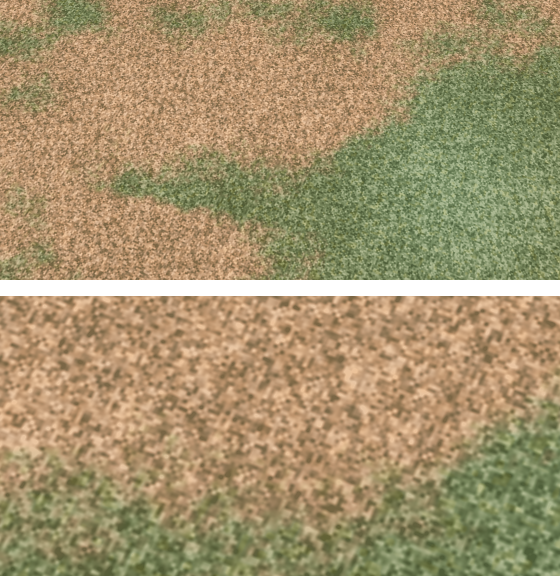
Top, the full canvas; bottom, a detail of the centre.
Reproduce this texture procedurally as a Shadertoy shader.

```glsl
#define GRAIN_SCALE 165.0
#define GRAIN_CONTRAST 1.4
#define MOTTLE 0.3
#define EDGE_RAGGED 0.26
#define EDGE_SOFT 0.08
#define EDGE_MIX 0.07
#define PERSPECTIVE 0.22
#define PATCH_COUNT 10

const vec3 STRAW_DARK = vec3(0.48, 0.40, 0.27);
const vec3 STRAW_MID = vec3(0.735, 0.58, 0.435);
const vec3 STRAW_LIGHT = vec3(0.92, 0.77, 0.62);
const vec3 GRASS_DARK = vec3(0.32, 0.36, 0.21);
const vec3 GRASS_MID = vec3(0.48, 0.525, 0.355);
const vec3 GRASS_LIGHT = vec3(0.69, 0.71, 0.55);

float hash(vec2 p) {
    return fract(sin(dot(p, vec2(12.9898, 78.233))) * 43758.5453);
}

float noise(vec2 p) {
    vec2 i = floor(p), f = fract(p);
    f = f * f * (3.0 - 2.0 * f);
    return mix(mix(hash(i), hash(i + vec2(1, 0)), f.x),
               mix(hash(i + vec2(0, 1)), hash(i + vec2(1, 1)), f.x), f.y);
}

float fbm(vec2 p) {
    float sum = 0.0, amp = 0.5;
    for (int i = 0; i < 5; i++) {
        sum += amp * noise(p);
        p = mat2(1.6, 1.2, -1.2, 1.6) * p + 7.3;
        amp *= 0.5;
    }
    return sum;
}

// Three-stop colour ramp
vec3 ramp(vec3 dark, vec3 mid, vec3 light, float t) {
    t = clamp(t, 0.0, 1.0);
    return t < 0.5 ? mix(dark, mid, t * 2.0) : mix(mid, light, t * 2.0 - 1.0);
}

// Positive inside the large living area
float lawnField(vec2 p) {
    float lobe = 0.05 * exp(-20.0 * (p.x - 0.53) * (p.x - 0.53));
    float top = 0.41 + 0.42 * smoothstep(1.05, 1.75, p.x) + lobe;
    float left = 0.95 - 0.6 * smoothstep(0.14, 0.35, p.y);
    return min(top - p.y, 0.7 * (p.x - left));
}

// Positive inside small surviving tufts, scattered along the top and left
float tuftField(vec2 p) {
    float field = -1.0;
    for (int i = 0; i < PATCH_COUNT; i++) {
        float k = float(i);
        vec2 jitter = vec2(hash(vec2(k, 3.1)), hash(vec2(k, 8.7))) - 0.5;
        vec2 center = i < 7 ? vec2(0.02 + 0.3 * k, 0.87) : vec2(0.03, 0.13 + 0.23 * (k - 7.0));
        center += jitter * vec2(0.14, 0.22);
        float radius = mix(0.035, 0.085, hash(vec2(k, 5.3)));
        field = max(field, radius - length((p - center) * vec2(0.65, 1.2)));
    }
    return field;
}

void mainImage(out vec4 fragColor, in vec2 fragCoord) {
    vec2 p = fragCoord / iResolution.y;

    // Fine blades, shrinking with distance
    vec2 ground = vec2(p.x - 1.0, p.y) / (1.0 - PERSPECTIVE * p.y);
    vec2 g = mat2(0.92, 0.39, -0.39, 0.92) * ground * GRAIN_SCALE;
    float fine = noise(g + 300.0);
    float coarse = noise(mat2(0.5, 0.3, -0.3, 0.5) * g + 90.0);
    float grain = mix(coarse, fine, 0.62) - 0.5;
    float speck = noise(g * 0.45 + 511.0) - 0.5;
    float mottle = fbm(ground * vec2(20.0, 26.0) + 60.0) - 0.48;

    // Ragged boundary of living grass, thinning gradually into straw
    float ragged = EDGE_RAGGED * (fbm(p * 7.0 + 4.0) - 0.5);
    float field = max(lawnField(p), tuftField(p)) + ragged - 0.012;
    field += EDGE_MIX * speck + 0.12 * mottle;
    float living = smoothstep(-EDGE_SOFT, EDGE_SOFT, field);

    // Broad variation of tone
    float tone = fbm(p * 3.5 + 20.0) - 0.48;
    vec2 toSheen = p - vec2(1.6, 0.3);
    float sheen = exp(-6.0 * dot(toSheen, toSheen));
    float t = 0.5 + GRAIN_CONTRAST * grain + MOTTLE * mottle;

    vec3 straw = ramp(STRAW_DARK, STRAW_MID, STRAW_LIGHT, t + 0.3 * tone);
    straw *= 1.0 + vec3(0.02, -0.02, -0.08) * speck;

    vec3 grass = ramp(GRASS_DARK, GRASS_MID, GRASS_LIGHT, t + 0.3 * tone + 0.2 * sheen - 0.08);
    grass += vec3(-0.025, 0.015, 0.025) * sheen;
    grass += vec3(0.04, 0.02, -0.02) * smoothstep(0.1, 0.4, speck);

    fragColor = vec4(mix(straw, grass, living), 1.0);
}
```
